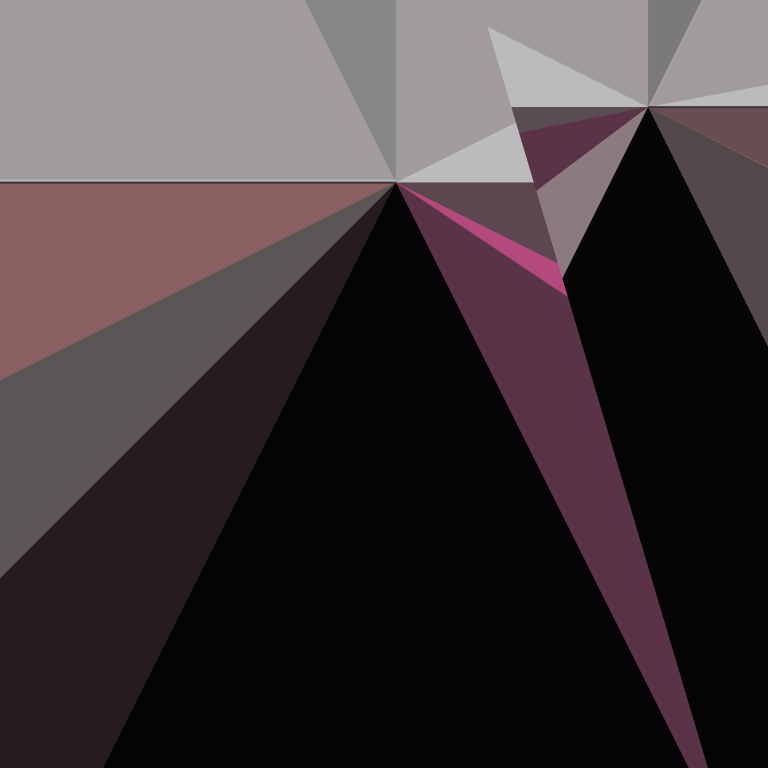
Give the GLSL for this background, as a three.js fragment shader.

```glsl
varying vec2 vUv;

// Layout, in canvas units
const vec2 NEAR_HUB = vec2(0.5156, 0.7625);
const vec2 FAR_HUB = vec2(0.8438, 0.8607);
const vec2 SPLIT_TOP = vec2(0.6341, 0.9674);
const vec2 SPLIT_DIR = vec2(0.2974, 1.0);
const float SOFT = 0.0008;
const float LINE = 0.0026;

// Palette
const vec3 SKY = vec3(0.627, 0.612, 0.612);
const vec3 LIGHT = vec3(0.735);
const vec3 NEAR_SHADE = vec3(0.533, 0.530, 0.530);
const vec3 FAR_SHADE = vec3(0.482, 0.480, 0.480);
const vec3 ROSE = vec3(0.545, 0.376, 0.376);
const vec3 ASH = vec3(0.357, 0.333, 0.341);
const vec3 UMBER = vec3(0.145, 0.110, 0.115);
const vec3 BLACK = vec3(0.016);
const vec3 PLUM = vec3(0.353, 0.200, 0.272);
const vec3 PINK = vec3(0.702, 0.290, 0.482);
const vec3 HEATHER = vec3(0.361, 0.275, 0.314);
const vec3 SLATE = vec3(0.345, 0.302, 0.325);
const vec3 MAUVE = vec3(0.545, 0.478, 0.502);
const vec3 STONE = vec3(0.318, 0.282, 0.290);
const vec3 DUSK = vec3(0.408, 0.306, 0.322);
const vec3 SEAM = vec3(0.240, 0.200, 0.215);

float cover(float d) {
  return smoothstep(-SOFT, SOFT, d);
}

// Coverage to the right of a ray; y is the distance from the horizon
float rightOf(vec2 p, vec2 ray) {
  return cover((p.x * ray.y - p.y * ray.x) / length(ray));
}

// Each cut repaints everything to the right of its ray
vec3 cut(vec3 base, vec3 paint, vec2 p, vec2 ray) {
  return mix(base, paint, rightOf(p, ray));
}

float band(float y, float low, float high) {
  return cover(y - low) * cover(high - y);
}

vec3 nearFan(vec2 p) {
  vec2 q = vec2(p.x, abs(p.y));

  vec3 above = cut(SKY, NEAR_SHADE, q, vec2(-1.0, 2.0));
  above = cut(above, SKY, q, vec2(0.0, 1.0));
  above = cut(above, LIGHT, q, vec2(2.0, 1.0));

  vec3 below = cut(ROSE, ASH, q, vec2(-2.0, 1.0));
  below = cut(below, UMBER, q, vec2(-1.0, 1.0));
  below = cut(below, BLACK, q, vec2(-1.0, 2.0));
  below = cut(below, PLUM, q, vec2(1.0, 2.0));
  below = cut(below, PINK, q, vec2(3.0, 2.0));
  below = cut(below, HEATHER, q, vec2(2.0, 1.0));

  // Horizon highlight and seam run to the left
  vec3 color = mix(below, above, cover(p.y));
  float left = cover(-p.x);
  color = mix(color, LIGHT, left * band(p.y, 0.001, 0.001 + LINE));
  return mix(color, SEAM, left * band(p.y, 0.001 - LINE, 0.001));
}

vec3 farFan(vec2 p) {
  vec2 q = vec2(p.x, abs(p.y));

  vec3 above = cut(LIGHT, SKY, q, vec2(-2.0, 1.0));
  above = cut(above, FAR_SHADE, q, vec2(0.0, 1.0));
  above = cut(above, SKY, q, vec2(1.0, 2.0));
  above = cut(above, LIGHT, q, vec2(5.4, 1.0));

  vec3 below = cut(SLATE, PLUM, q, vec2(-5.0, 1.0));
  below = cut(below, MAUVE, q, vec2(-4.0, 3.0));
  below = cut(below, BLACK, q, vec2(-1.0, 2.0));
  below = cut(below, STONE, q, vec2(1.0, 2.0));
  below = cut(below, ROSE, q, vec2(1.97, 1.0));
  below = cut(below, DUSK, q, vec2(2.0, 1.0));

  // Horizon seam runs to the right
  vec3 color = mix(below, above, cover(p.y));
  return mix(color, SEAM, cover(p.x) * band(p.y, 0.001 - LINE, 0.001));
}

void main() {
  float farSide = rightOf(vUv - SPLIT_TOP, vec2(-SPLIT_DIR.x, SPLIT_DIR.y));
  vec3 color = mix(nearFan(vUv - NEAR_HUB), farFan(vUv - FAR_HUB), farSide);
  gl_FragColor = vec4(color, 1.0);
}
```
